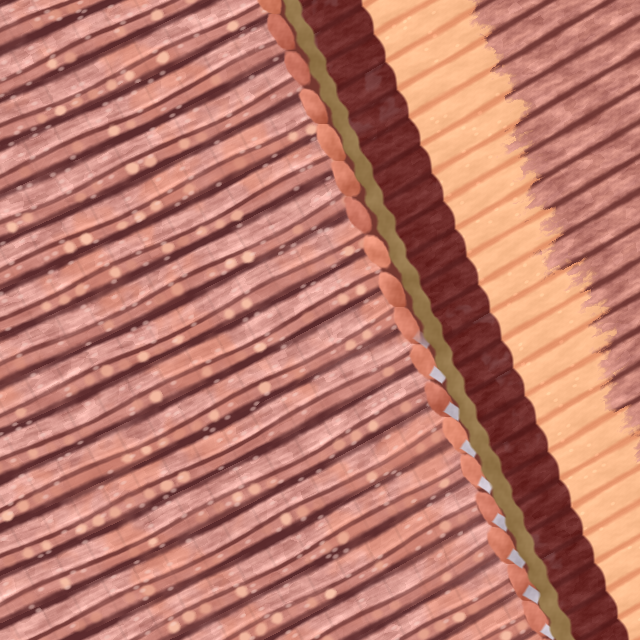
A Shadertoy shader for this texture:

```glsl
// Two sunlit clay roofs meeting at a diagonal gutter with an olive ridge strip.
// Gently curved, sheared row coordinates give the tile courses; slanted offsets
// cut the bands, while cellular noise and layered sines weather the clay.

float hash(vec2 p) { return fract(sin(dot(p, vec2(127.1, 311.7))) * 43758.5); }

// Cellular noise: x is the distance to the nearest seed, y its random id.
vec2 cells(vec2 p) {
    vec2 base = floor(p), best = vec2(9.0, 0.0);
    for (int j = -1; j <= 1; j++)
    for (int i = -1; i <= 1; i++) {
        vec2 c = base + vec2(i, j);
        vec2 seed = c + 0.15 + 0.7 * vec2(hash(c), hash(c + 37.0));
        float d = length(p - seed);
        if (d < best.x) best = vec2(d, hash(c + 71.0));
    }
    return best;
}

// Layered sines, roughly -1 to 1.
float mottle(vec2 p) {
    float sum = 0.0, amp = 0.5;
    for (int i = 0; i < 5; i++) {
        sum += amp * sin(p.x + 1.6 * sin(p.y * 1.1));
        p = mat2(1.5, 1.1, -1.1, 1.5) * p + 1.7;
        amp *= 0.65;
    }
    return sum;
}

// Broad pans separated by dark grooves that carry uneven, sunlit beads.
vec3 leftRoof(vec2 uv) {
    float along = dot(uv, vec2(0.89, 0.455));
    float r = (uv.y - uv.x * (0.44 + 0.10 * uv.x) - 0.398) / 0.0745;
    float row = floor(r);
    r += 0.05 * sin(along * 21.0 + 2.0 * row) * sin(3.1416 * fract(r));
    float f = fract(r);
    float grain = mottle(vec2(along * 46.0, r * 7.0));
    float streak = mottle(vec2(along * 12.0, r * 14.0));
    vec2 chip = cells(vec2(along * 50.0, r * 6.0));

    vec3 col = mix(vec3(0.73, 0.47, 0.44), vec3(0.94, 0.70, 0.66), 0.56 + 0.34 * grain + 0.25 * streak);
    col += (chip.y - 0.5) * 0.10;
    float ruddy = smoothstep(0.0, 0.8, mottle(uv * 15.0 + 4.0) + 0.25 * uv.x);
    col = mix(col, vec3(0.91, 0.57, 0.46), 0.5 * ruddy);

    // Faint overlap joints across each pan
    float joint = abs(fract(along / 0.052 + hash(vec2(row, 3.0))) - 0.5);
    col *= 1.0 - 0.06 * smoothstep(0.43, 0.49, joint);

    // Deep groove, upper seam and lit rim, fading towards the ridge
    float wear = 0.9 + 0.3 * mottle(vec2(along * 15.0, row * 3.7));
    wear *= 1.0 - 0.2 * smoothstep(0.3, 0.8, uv.x);
    float groove = 1.0 - smoothstep(0.05, 0.17, min(f, 1.0 - f) + 0.015 * grain);
    float seam = 1.0 - smoothstep(0.02, 0.08, abs(f - 0.40 + 0.01 * grain));
    col = mix(col, vec3(0.74, 0.44, 0.39), 0.5 * smoothstep(0.42, 0.34, f));
    col = mix(col, vec3(0.34, 0.15, 0.16), clamp(groove * wear, 0.0, 0.95));
    col = mix(col, vec3(0.43, 0.20, 0.19), clamp(0.85 * seam * wear, 0.0, 0.9));
    col += 0.08 * (1.0 - smoothstep(0.0, 0.07, abs(f - 0.52)));

    // Scattered beads and glints along the groove
    float t = along / 0.030 + hash(vec2(row, 9.0));
    float id = hash(vec2(floor(t), row));
    vec2 off = vec2(fract(t) - 0.35 - 0.3 * id, 0.0) * 0.030;
    off.y = (f - 0.20 - 0.06 * hash(vec2(row, floor(t) + 6.0))) * 0.066;
    float bead = length(off * vec2(0.85, 1.0)) + 0.002 * grain;
    vec3 beadCol = mix(vec3(0.85, 0.52, 0.42), vec3(0.98, 0.77, 0.67), id * id);
    col = mix(col, beadCol, smoothstep(0.3, 1.0, id) * smoothstep(0.011, 0.004, bead));
    float glint = smoothstep(0.38, 0.1, chip.x) * step(0.84, chip.y);
    return mix(col, vec3(0.97, 0.82, 0.78), 0.5 * glint);
}

// Narrow courses seen in shade, fresh orange clay and weathered clay.
vec3 rightRoof(vec2 uv) {
    float r = (uv.y - 0.58 * uv.x + 0.04) / 0.054;
    float row = floor(r);
    float along = dot(uv, vec2(0.865, 0.502));
    r += 0.05 * sin(along * 30.0 + 2.0 * row) * sin(3.1416 * fract(r));
    float f = fract(r);
    float grain = mottle(vec2(along * 50.0, r * 6.0));
    vec2 chip = cells(vec2(along * 55.0, r * 4.0));
    float line = 1.0 - smoothstep(0.03, 0.17, min(f, 1.0 - f) + 0.015 * grain);

    vec3 fresh = vec3(0.99, 0.74, 0.56) + 0.03 * grain + 0.04 * (f - 0.5);
    fresh = mix(fresh, vec3(0.86, 0.50, 0.35), 0.65 * line);
    fresh += 0.06 * smoothstep(0.28, 0.1, chip.x) * step(0.85, chip.y);

    vec3 old = mix(vec3(0.65, 0.39, 0.36), vec3(0.88, 0.61, 0.55), 0.52 + 0.45 * grain);
    old += 0.07 * (chip.y - 0.5);
    old = mix(old, vec3(0.40, 0.18, 0.17), 0.85 * line);
    old += 0.06 * (1.0 - smoothstep(0.0, 0.12, abs(f - 0.28)));

    float stain = uv.x + 0.385 * uv.y - 1.115 + 0.045 * (hash(vec2(row, 2.0)) - 0.5);
    stain += 0.022 * grain + 0.02 * (chip.y - 0.5);
    vec3 sunny = mix(fresh, old, smoothstep(-0.014, 0.014, stain));

    // Shadow cast by the ridge, with a scalloped edge
    vec3 shade = vec3(0.43, 0.17, 0.16) + 0.05 * grain + 0.04 * (chip.y - 0.5);
    shade = mix(shade, vec3(0.30, 0.09, 0.09), 0.6 * line);
    float pale = smoothstep(0.5, 0.9, mottle(uv * 23.0 + 2.0)) * smoothstep(0.2, 0.5, f);
    shade = mix(shade, vec3(0.55, 0.38, 0.39), 0.35 * pale);
    float edge = uv.x + 0.417 * uv.y - 0.983 - 0.007 * (abs(sin(3.1416 * r)) - 0.6);
    return mix(shade, sunny, smoothstep(-0.003, 0.003, edge));
}

void mainImage(out vec4 fragColor, in vec2 fragCoord) {
    vec2 uv = fragCoord / iResolution.xy;
    float s = uv.x + 0.433 * uv.y - 0.885;   // horizontal offset from the ridge
    float rough = mottle(uv * 45.0);
    vec3 col = rightRoof(uv);

    // Narrow dark gap, then the ragged ends of the left courses
    col = mix(vec3(0.46, 0.22, 0.19), col, smoothstep(-0.004, 0.004, s));
    float k = (uv.y - 0.434) / 0.0573;
    float tileEnd = s + 0.042 + 0.006 * cos(6.2832 * k) + 0.002 * rough;
    col = mix(leftRoof(uv), col, smoothstep(-0.003, 0.003, tileEnd));

    // Terracotta end caps, shaded on their lower side
    float capId = round(k);
    vec2 q = vec2(s + 0.034 + 0.006 * (hash(vec2(capId, 4.0)) - 0.5), (k - capId) * 0.0573);
    float cap = length(q / vec2(0.019, 0.031)) + 0.14 * rough;
    vec3 clay = mix(vec3(0.74, 0.40, 0.33), vec3(0.90, 0.56, 0.45), hash(vec2(capId, 8.0)));
    clay += 2.5 * q.y - 2.0 * q.x + 0.08 * rough;
    col = mix(clay, col, smoothstep(0.82, 1.05, cap));

    // Pale mortar wedges between the lower caps
    float w = fract(k + 0.85) - 0.5;
    float wedge = abs(s + 0.021) + 0.06 * abs(w) - 0.015 + 0.002 * rough;
    float mortar = smoothstep(0.003, -0.003, wedge) * smoothstep(0.50, 0.44, uv.y);
    col = mix(col, vec3(0.77, 0.73, 0.77) + 0.08 * rough, mortar);

    // Olive ridge strip with a wavy rim
    float strip = abs(s + 0.003 * sin(uv.y * 150.0) + 0.002 * rough) - 0.015 + 0.002 * uv.y;
    vec3 olive = vec3(0.58, 0.46, 0.29) + 0.04 * rough + 1.2 * s;
    col = mix(olive, col, smoothstep(-0.003, 0.003, strip));
    fragColor = vec4(clamp(col, 0.0, 1.0), 1.0);
}
```
